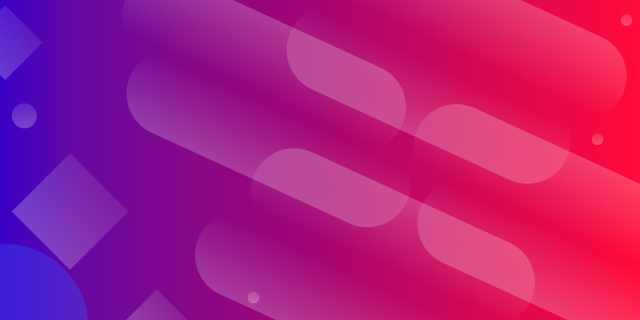
This background is drawn by a Shadertoy shader. Its source:

```glsl
// Abstract backdrop: a blue to red gradient crossed by slanted translucent capsules,
// with pale diamonds and discs on top. Shapes are signed distances, and each one is
// a white veil that fades across its own width. Lengths are in canvas heights.

#define CAPSULE_RADIUS 0.1354
#define CAPSULE_SPAN vec2(0.617, -0.2826)
#define CAPSULE_ALPHA 0.22
#define CAPSULE_FADE_START 0.15
#define DIAMOND_ALPHA 0.27
#define DISC_ALPHA 0.26
#define CORNER_TINT vec3(0.24, 0.30, 1.0)
#define CORNER_ALPHA 0.38

// Start of each capsule; z is the bright side: +1 upper edge, -1 lower edge
const vec3 CAPSULES[8] = vec3[8](
    vec3(0.516, 0.948, 1.0), vec3(1.031, 0.844, -1.0),
    vec3(1.427, 0.539, 1.0), vec3(1.206, 1.044, 1.0),
    vec3(0.531, 0.708, -1.0), vec3(0.919, 0.401, 1.0),
    vec3(1.440, 0.302, -1.0), vec3(0.745, 0.203, -1.0));

// Centre and size of each diamond and disc
const vec3 DIAMONDS[3] = vec3[3](
    vec3(0.016, 0.867, 0.117), vec3(0.219, 0.339, 0.182), vec3(0.490, -0.021, 0.117));
const vec3 DISCS[4] = vec3[4](
    vec3(0.076, 0.638, 0.039), vec3(1.958, 0.9375, 0.018),
    vec3(1.867, 0.565, 0.018), vec3(0.792, 0.070, 0.018));

float capsuleDistance(vec2 p, vec2 span, float radius) {
    float along = clamp(dot(p, span) / dot(span, span), 0.0, 1.0);
    return length(p - span * along) - radius;
}

float diamondDistance(vec2 p, float halfDiagonal) {
    return (abs(p.x) + abs(p.y) - halfDiagonal) * 0.7071;
}

// Antialiased coverage of a signed distance
float coverage(float dist, float pixel) {
    return clamp(0.5 - dist / pixel, 0.0, 1.0);
}

// Runs from 0 to 1 across a shape towards the given direction
float ramp(vec2 p, vec2 direction, float radius) {
    return clamp(0.5 + 0.5 * dot(p, direction) / radius, 0.0, 1.0);
}

vec3 backdrop(float x) {
    vec3 color = mix(vec3(0.23, 0.0, 0.78), vec3(0.40, 0.03, 0.64), clamp(x / 0.12, 0.0, 1.0));
    color = mix(color, vec3(0.53, 0.03, 0.53), clamp((x - 0.12) / 0.18, 0.0, 1.0));
    color = mix(color, vec3(0.65, 0.02, 0.45), clamp((x - 0.30) / 0.20, 0.0, 1.0));
    color = mix(color, vec3(0.84, 0.03, 0.33), clamp((x - 0.50) / 0.25, 0.0, 1.0));
    return mix(color, vec3(1.0, 0.04, 0.23), clamp((x - 0.75) / 0.25, 0.0, 1.0));
}

void mainImage(out vec4 fragColor, in vec2 fragCoord) {
    float pixel = 1.0 / iResolution.y;
    vec2 p = fragCoord * pixel;
    vec3 white = vec3(1.0);
    vec3 color = backdrop(fragCoord.x / iResolution.x);

    // Slanted capsules
    vec2 upward = normalize(vec2(-CAPSULE_SPAN.y, CAPSULE_SPAN.x));
    for (int i = 0; i < 8; i++) {
        vec2 q = p - CAPSULES[i].xy;
        float mask = coverage(capsuleDistance(q, CAPSULE_SPAN, CAPSULE_RADIUS), pixel);
        float fade = ramp(q, upward * CAPSULES[i].z, CAPSULE_RADIUS);
        fade = max(fade - CAPSULE_FADE_START, 0.0) / (1.0 - CAPSULE_FADE_START);
        color = mix(color, white, CAPSULE_ALPHA * fade * mask);
    }

    // Diamonds, brighter towards the lower left
    for (int i = 0; i < 3; i++) {
        vec2 q = p - DIAMONDS[i].xy;
        float mask = coverage(diamondDistance(q, DIAMONDS[i].z), pixel);
        float fade = ramp(q, vec2(-0.8, -0.6), DIAMONDS[i].z);
        color = mix(color, white, DIAMOND_ALPHA * mix(0.25, 1.0, fade) * mask);
    }

    // Small discs, brighter towards the bottom
    for (int i = 0; i < 4; i++) {
        vec2 q = p - DISCS[i].xy;
        float mask = coverage(length(q) - DISCS[i].z, pixel);
        float fade = ramp(q, vec2(0.0, -1.0), DISCS[i].z);
        color = mix(color, white, DISC_ALPHA * mix(0.5, 1.0, fade) * mask);
    }

    // Large blue disc in the lower left corner
    float corner = coverage(length(p - vec2(0.016, -0.023)) - 0.26, pixel);
    color = mix(color, CORNER_TINT, CORNER_ALPHA * corner);

    fragColor = vec4(color, 1.0);
}
```
